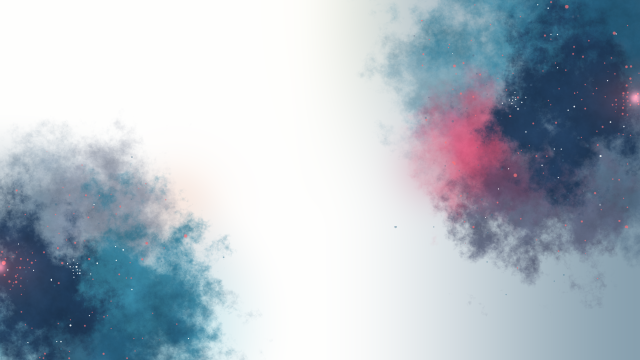
Write a Shadertoy shader that draws this background.

```glsl
// Two powdery ink clouds drift over a pale, softly shaded sky.
// Noise-eroded ellipses build each cloud; hashed grid cells scatter the
// coral sparks, white flecks and loose ink specks around them.

const vec3 PAPER      = vec3(0.995, 0.995, 0.992);
const vec3 MIST_RIGHT = vec3(0.52, 0.62, 0.68);
const vec3 MIST_LEFT  = vec3(0.66, 0.72, 0.76);
const vec3 MIST_CYAN  = vec3(0.66, 0.84, 0.88);
const vec3 TEAL       = vec3(0.18, 0.48, 0.59);
const vec3 PALE_TEAL  = vec3(0.43, 0.60, 0.67);
const vec3 DEEP_BLUE  = vec3(0.13, 0.33, 0.45);
const vec3 NAVY       = vec3(0.12, 0.22, 0.34);
const vec3 SLATE      = vec3(0.35, 0.38, 0.48);
const vec3 PALE_SLATE = vec3(0.50, 0.54, 0.62);
const vec3 PLUM       = vec3(0.37, 0.27, 0.39);
const vec3 ROSE       = vec3(0.82, 0.30, 0.44);
const vec3 PEACH      = vec3(0.98, 0.90, 0.86);
const vec3 CORAL      = vec3(0.98, 0.45, 0.48);

const vec2 EMBER_RIGHT = vec2(1.765, 0.727);
const vec2 EMBER_LEFT  = vec2(0.0, 0.258);
const vec2 FLECK_RIGHT = vec2(1.427, 0.722);
const vec2 FLECK_LEFT  = vec2(0.208, 0.247);
const float EROSION = 2.4;       // raggedness of cloud edges
const float MOTTLE  = 0.4;       // tonal variation inside clouds
const float MIN_CHANCE = 0.006;  // cells less likely than this stay empty

float hash(vec2 p) {
    vec3 q = fract(p.xyx * vec3(0.1031, 0.1030, 0.0973));
    q += dot(q, q.yzx + 33.33);
    return fract((q.x + q.y) * q.z);
}

float noise(vec2 p) {
    vec2 i = floor(p), f = fract(p);
    f = f * f * (3.0 - 2.0 * f);
    return mix(mix(hash(i), hash(i + vec2(1, 0)), f.x),
               mix(hash(i + vec2(0, 1)), hash(i + vec2(1, 1)), f.x), f.y);
}

float fbm(vec2 p) {
    float sum = 0.0, amp = 0.5, total = 0.0;
    for (int i = 0; i < 6; i++) {
        sum += amp * noise(p);
        total += amp;
        amp *= 0.68;
        p = mat2(1.6, 1.2, -1.2, 1.6) * p + 17.3;
    }
    return sum / total;
}

float glow(vec2 p, vec2 centre, vec2 radius) {
    vec2 d = (p - centre) / radius;
    return exp(-dot(d, d));
}

// Blends one eroded ellipse of ink over the colour; alpha tracks coverage.
void ink(inout vec4 layer, vec2 p, vec2 centre, vec2 radius, vec3 tint, float soft, float opacity) {
    float grain = fbm(p * 9.0 + centre * 31.0) - 0.5;
    float field = 1.0 - length((p - centre) / radius) + EROSION * grain;
    float mask = opacity * smoothstep(-soft, soft, field);
    layer = mix(layer, vec4(tint, 1.0), mask);
}

// One randomly sized round dot in some of the cells of a grid.
float scatter(vec2 p, float cells, float chance, float seed) {
    vec2 id = floor(p * cells), f = fract(p * cells);
    float size = mix(0.06, 0.22, pow(hash(id + seed + 9.0), 3.0));
    vec2 centre = 0.25 + 0.5 * vec2(hash(id + seed + 3.7), hash(id.yx + seed + 5.3));
    float blur = cells / iResolution.y;
    float disc = 1.0 - smoothstep(size - blur * 0.5, size + blur, length(f - centre));
    return disc * step(hash(id + seed), chance) * step(MIN_CHANCE, chance);
}

vec3 backdrop(vec2 p) {
    float lower = smoothstep(0.88, 1.85, p.x);
    float upper = 0.68 * smoothstep(0.80, 1.32, p.x);
    vec3 col = mix(PAPER, MIST_RIGHT, mix(lower, upper, smoothstep(0.35, 1.0, p.y)));
    col -= vec3(0.0, 0.005, 0.035) * glow(p, vec2(1.0, 1.0), vec2(0.16, 0.35));
    float left = 1.0 - smoothstep(0.45, 1.02, length((p - vec2(0.0, 0.1)) / vec2(0.8, 0.58)));
    col = mix(col, mix(MIST_CYAN, MIST_LEFT, smoothstep(0.1, 0.4, p.y)), left);
    return mix(col, PEACH, 0.75 * glow(p, vec2(0.49, 0.44), vec2(0.11, 0.10)));
}

void mainImage(out vec4 fragColor, in vec2 fragCoord) {
    vec2 p = fragCoord / iResolution.y;
    vec4 c = vec4(backdrop(p), 0.0);

    // Upper right cloud, back to front
    ink(c, p, vec2(1.25, 0.76), vec2(0.15, 0.13), PALE_TEAL, 0.65, 0.75);
    ink(c, p, vec2(1.52, 0.94), vec2(0.26, 0.22), TEAL, 0.75, 0.85);
    ink(c, p, vec2(1.70, 0.92), vec2(0.22, 0.22), DEEP_BLUE, 0.7, 0.9);
    ink(c, p, vec2(1.72, 0.59), vec2(0.20, 0.20), mix(SLATE, DEEP_BLUE, 0.4), 0.7, 0.75);
    c.rgb = mix(c.rgb, ROSE, 0.28 * glow(p, vec2(1.21, 0.54), vec2(0.10, 0.10)));
    ink(c, p, vec2(1.52, 0.44), vec2(0.20, 0.17), SLATE, 0.45, 0.9);
    ink(c, p, vec2(1.32, 0.58), vec2(0.11, 0.12), ROSE, 0.9, 0.65);
    c.rgb = mix(c.rgb, ROSE, 0.6 * glow(p, vec2(1.32, 0.58), vec2(0.08, 0.09)));
    ink(c, p, vec2(1.42, 0.49), vec2(0.13, 0.09), PLUM, 0.6, 0.8);
    ink(c, p, vec2(1.58, 0.71), vec2(0.18, 0.20), NAVY, 0.45, 0.95);

    // Lower left cloud, back to front
    ink(c, p, vec2(0.05, 0.39), vec2(0.20, 0.13), mix(PALE_TEAL, SLATE, 0.5), 0.75, 0.75);
    ink(c, p, vec2(0.30, 0.45), vec2(0.13, 0.12), PALE_SLATE, 0.75, 0.75);
    ink(c, p, vec2(0.36, 0.18), vec2(0.19, 0.21), TEAL, 0.5, 0.92);
    ink(c, p, vec2(0.24, 0.01), vec2(0.25, 0.14), DEEP_BLUE, 0.7, 0.85);
    ink(c, p, vec2(0.09, 0.19), vec2(0.15, 0.18), NAVY, 0.5, 0.95);

    vec3 col = c.rgb * (1.0 + MOTTLE * c.a * (fbm(p * 11.0 + 4.0) - 0.5));

    // Loose ink specks around the cloud rims
    float rim = glow(p, vec2(1.38, 0.62), vec2(0.25, 0.34)) + glow(p, vec2(0.30, 0.25), vec2(0.26, 0.25));
    col = mix(col, mix(TEAL, SLATE, p.y), 0.45 * scatter(p, 75.0, 0.04 * rim, 11.0));

    // Coral sparks, ember glows and white flecks
    float embers = glow(p, EMBER_RIGHT, vec2(0.10, 0.07)) + glow(p, EMBER_LEFT, vec2(0.09, 0.07));
    float sparks = max(scatter(p, 36.0, 0.035 * c.a + 0.15 * embers, 23.0),
                       scatter(p, 95.0, 0.022 * c.a + 0.3 * embers, 41.0));
    col = mix(col, CORAL, 0.7 * sparks);
    float core = glow(p, EMBER_RIGHT, vec2(0.016)) + glow(p, EMBER_LEFT, vec2(0.016));
    col = mix(col, CORAL, 0.22 * embers) + 0.6 * CORAL * core;
    float flecks = glow(p, FLECK_RIGHT, vec2(0.02, 0.015)) + glow(p, FLECK_LEFT, vec2(0.016, 0.013));
    col = mix(col, PAPER, 0.9 * scatter(p, 110.0, 0.8 * flecks + 0.007 * c.a, 57.0));

    fragColor = vec4(clamp(col, 0.0, 1.0), 1.0);
}
```
